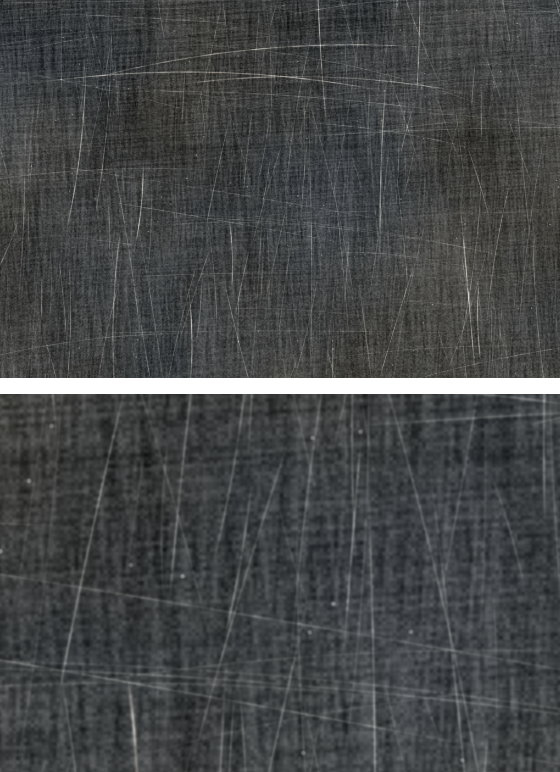
Top, the full canvas; bottom, a detail of the centre.
Reproduce this texture procedurally as a WebGL 2 fragment shader.

```glsl
#version 300 es
precision highp float;
// Worn dark slate: mottled grey ground with fine grain and brushed hairlines,
// crossed by scattered, slightly bent scratches. Most run nearly upright,
// others are long shallow arcs; a few are deep, bright and broken.

#define BASE_GREY vec3(0.263, 0.267, 0.262)
#define SCRATCH_TINT vec3(1.0, 0.99, 0.95)
#define CLOUD_AMOUNT 0.17
#define GRAIN_AMOUNT 0.17
#define HAIR_AMOUNT 0.085
#define UPRIGHT_COUNT 190
#define ARC_COUNT 60
#define DEEP_COUNT 13
#define UPRIGHT_GAIN 0.23
#define ARC_GAIN 0.17
#define DEEP_GAIN 0.48
#define FINE_WIDTH 0.0014

uniform vec2 u_resolution;
out vec4 fragColor;

float hash(vec2 p) {
    return fract(sin(dot(p, vec2(127.1, 311.7))) * 43758.5453);
}

vec4 hash4(float id, float family) {
    return vec4(hash(vec2(id, family)), hash(vec2(id, family + 1.3)),
                hash(vec2(id, family + 2.7)), hash(vec2(id, family + 4.1)));
}

float noise(vec2 p) {
    vec2 i = floor(p), f = fract(p);
    f = f * f * (3.0 - 2.0 * f);
    return mix(mix(hash(i), hash(i + vec2(1, 0)), f.x),
               mix(hash(i + vec2(0, 1)), hash(i + vec2(1, 1)), f.x), f.y);
}

float fbm(vec2 p) {
    float sum = 0.0, gain = 0.5;
    for (int i = 0; i < 5; i++) {
        sum += gain * noise(p);
        p = mat2(1.6, 1.2, -1.2, 1.6) * p + 7.3;
        gain *= 0.55;
    }
    return sum;
}

// Noise stretched along a direction, centred on zero
float hairlines(vec2 p, float angle, float density) {
    vec2 dir = vec2(cos(angle), sin(angle));
    return noise(vec2(dot(p, dir) * 7.0, dot(p, vec2(-dir.y, dir.x)) * density)) - 0.5;
}

// Tapered parabolic line with uneven pressure along its length
float scratch(vec2 p, vec2 centre, float angle, float halfLen, float bend, float width, float id) {
    vec2 d = p - centre, dir = vec2(cos(angle), sin(angle));
    float along = dot(d, dir), t = along / halfLen;
    float w = max(width, 0.55 / u_resolution.y);
    float across = (dot(d, vec2(-dir.y, dir.x)) - bend * halfLen * t * t) / w;
    if (abs(t) > 1.0 || abs(across) > 3.0) return 0.0;
    float pressure = 0.35 + 0.9 * noise(vec2(along * 45.0, id * 3.7));
    return exp(-across * across) * width / w * (1.0 - smoothstep(0.55, 1.0, abs(t))) * pressure;
}

void main() {
    vec2 p = gl_FragCoord.xy / u_resolution.y;
    float aspect = u_resolution.x / u_resolution.y;

    // Ground: clouds, brushed hairlines, grain
    float cloud = fbm(p * 3.2 + 11.0) - 0.56;
    float tone = CLOUD_AMOUNT * cloud;
    tone += GRAIN_AMOUNT * (0.6 * noise(p * 310.0) + 0.4 * noise(p * 170.0 + 31.0) - 0.5);
    tone += HAIR_AMOUNT * hairlines(p, 1.50, 260.0);
    tone += HAIR_AMOUNT * hairlines(p + 5.0, 1.68, 200.0);
    tone += HAIR_AMOUNT * hairlines(p + 9.0, 0.07, 240.0) * (0.5 + 0.7 * p.y);
    float warmth = fbm(p * 2.3 + 40.0) - 0.56;
    vec3 colour = BASE_GREY + tone + warmth * vec3(0.045, 0.005, -0.055);

    // Upright scratches, denser towards the bottom
    float light = 0.0;
    for (int i = 0; i < UPRIGHT_COUNT; i++) {
        float id = float(i);
        vec4 a = hash4(id, 10.0), b = hash4(id, 50.0);
        vec2 centre = vec2(a.x * aspect, pow(a.y, 1.35) * 1.05);
        float angle = 1.57 + (a.z + b.w - 1.0) * 0.42;
        float strength = UPRIGHT_GAIN * mix(0.25, 1.0, b.y * b.y);
        light += strength * scratch(p, centre, angle, mix(0.06, 0.34, a.w * a.w),
                                    (b.x - 0.5) * 0.12, FINE_WIDTH, id);
    }

    // Long shallow arcs, denser towards the top
    for (int i = 0; i < ARC_COUNT; i++) {
        float id = float(i);
        vec4 a = hash4(id, 90.0), b = hash4(id, 130.0);
        vec2 centre = vec2(a.x * aspect, 1.0 - 0.95 * pow(a.y, 1.5));
        float strength = ARC_GAIN * mix(0.3, 1.0, b.y * b.y);
        light += strength * scratch(p, centre, (a.z - 0.55) * 0.45, mix(0.12, 0.6, a.w),
                                    -0.1 * b.x, FINE_WIDTH, id + 300.0);
    }

    // Deep bright scratches; every sixth one is a wide arc
    float deep = 0.0;
    for (int i = 0; i < DEEP_COUNT; i++) {
        float id = float(i);
        vec4 a = hash4(id, 170.0), b = hash4(id, 210.0);
        bool wide = i % 6 == 0;
        vec2 centre = wide ? vec2(mix(0.35, 0.65, a.x) * aspect, mix(0.6, 0.9, a.y))
                           : vec2((id + a.x) / float(DEEP_COUNT) * aspect, mix(0.1, 0.95, a.y));
        float angle = wide ? (a.z - 0.4) * 0.2 : 1.57 + (a.z - 0.5) * 0.24;
        float halfLen = wide ? mix(0.4, 0.6, a.w) : mix(0.1, 0.28, a.w);
        float bend = wide ? -0.09 : (b.x - 0.5) * 0.14;
        deep += mix(0.5, 1.0, b.y) * scratch(p, centre, angle, halfLen, bend, FINE_WIDTH * 1.25, id + 600.0);
    }
    colour += SCRATCH_TINT * light + vec3(1.0, 0.96, 0.9) * DEEP_GAIN * deep;

    // Sparse pale specks
    vec2 cell = floor(p * 45.0), spot = vec2(hash(cell + 3.0), hash(cell + 8.0));
    float speckDist = length(fract(p * 45.0) - 0.2 - 0.6 * spot);
    colour += 0.22 * step(0.965, hash(cell + 17.0)) * (1.0 - smoothstep(0.03, 0.14, speckDist));

    fragColor = vec4(clamp(colour, 0.0, 1.0), 1.0);
}
```
